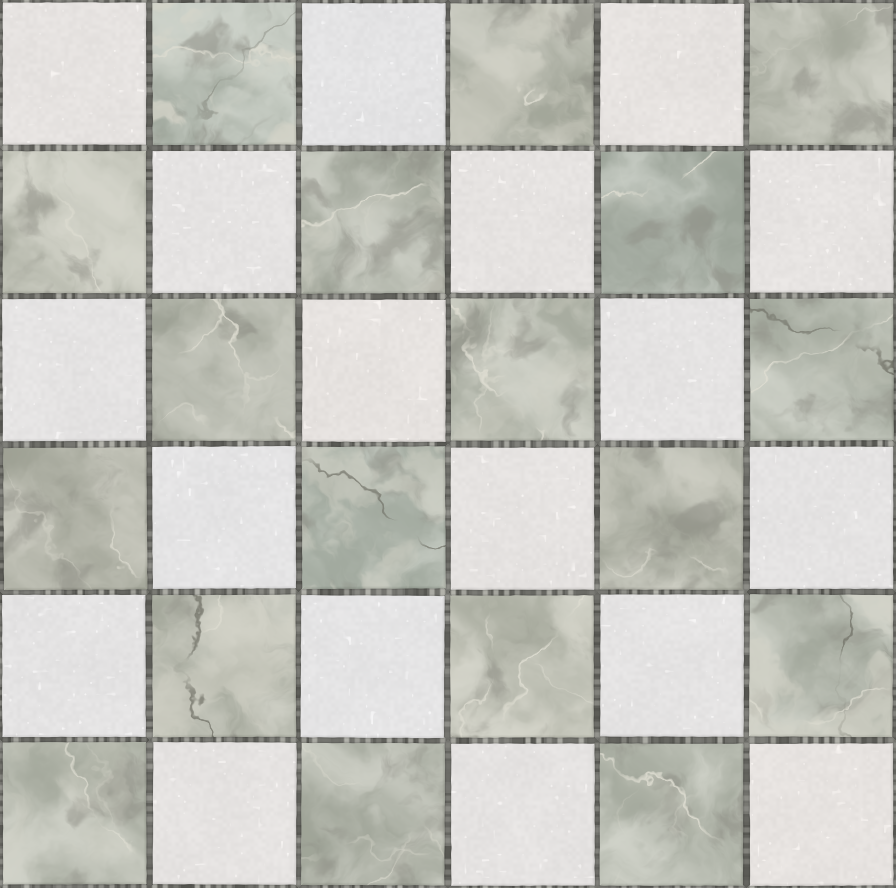
Reproduce this pattern procedurally as a Shadertoy shader.

```glsl
// Checkerboard of 6 x 6 polished stone tiles, white marble and veined green onyx,
// set with open joints on a mesh backing. Each tile seeds its own noise by its
// cell index, and joint strands are indexed modulo the grid, so the sheet wraps.

const float TILES = 6.0;
const float STRANDS = 14.0; // mesh strands per tile side

float hash(vec2 p) {
    vec3 a = fract(p.xyx * 0.1031);
    a += dot(a, a.yzx + 33.33);
    return fract((a.x + a.y) * a.z);
}

float noise(vec2 p) {
    vec2 i = floor(p), f = fract(p);
    f = f * f * (3.0 - 2.0 * f);
    return mix(mix(hash(i), hash(i + vec2(1, 0)), f.x),
               mix(hash(i + vec2(0, 1)), hash(i + vec2(1, 1)), f.x), f.y);
}

float fbm(vec2 p) {
    float sum = 0.0, amp = 0.5;
    for (int i = 0; i < 5; i++) {
        sum += amp * noise(p);
        p = mat2(1.6, 1.2, -1.2, 1.6) * p + 7.3;
        amp *= 0.5;
    }
    return sum / 0.97;
}

float boxDistance(vec2 p, vec2 halfSize) {
    vec2 d = abs(p) - halfSize;
    return length(max(d, 0.0)) + min(max(d.x, d.y), 0.0);
}

// Fine crystalline grain, faint clouding and a few bright specks
vec3 whiteMarble(vec2 f, vec2 seed) {
    vec3 col = mix(vec3(0.905, 0.888, 0.875), vec3(0.892, 0.892, 0.897), hash(seed + 2.0));
    col += 0.03 * (fbm(f * 3.0 + seed) - 0.5);
    col += 0.028 * (noise(f * 38.0 + seed) - 0.5);
    return col + 0.06 * smoothstep(0.88, 1.0, noise(f * 26.0 + seed + 50.0));
}

// Warped clouds, grey smudges, milky patches and feathered veins
vec3 greenOnyx(vec2 f, vec2 seed, float aa) {
    vec2 q = f * 2.2 + seed;
    float warp = fbm(q + 4.0);
    float cloud = fbm(q + vec2(1.8, -1.4) * warp);
    vec3 col = mix(vec3(0.635, 0.66, 0.615), vec3(0.80, 0.815, 0.78), smoothstep(0.2, 0.8, cloud));
    col += 0.055 * (hash(seed + 1.0) - 0.5);
    col.rb += vec2(0.025, -0.01) * (hash(seed + 3.0) - 0.4);

    float smudge = smoothstep(0.55, 0.78, fbm(q * 1.7 + warp * 2.0 + 9.0));
    col = mix(col, vec3(0.55, 0.55, 0.515), 0.55 * smudge);
    float richness = smoothstep(0.55, 1.0, hash(seed + 5.0));
    float milk = smoothstep(0.48, 0.68, fbm(q * 1.3 + warp * 2.5 + 21.0));
    col = mix(col, vec3(0.84, 0.835, 0.79), 0.75 * richness * milk);

    for (int i = 0; i < 3; i++) {
        vec2 key = seed + 11.0 * float(i + 1);
        float angle = 6.2832 * hash(key);
        float d = dot(f, vec2(cos(angle), sin(angle))) + 0.6 * (hash(key + 1.0) - 0.5)
                + 0.5 * (fbm(f * 3.0 + key) - 0.5);
        float strength = smoothstep(0.15, 0.8, hash(key + 2.0))
                       * smoothstep(0.25, 0.65, noise(f * 4.0 + key));
        float line = 1.0 - smoothstep(0.003, 0.009 + aa, abs(d));
        float feather = exp(-12.0 * abs(d)) * smoothstep(-aa, aa, d);
        bool dark = i == 2 && hash(key + 3.0) > 0.6;
        vec3 veinCol = dark ? vec3(0.43, 0.43, 0.39) : vec3(0.87, 0.865, 0.82);
        col = mix(col, veinCol, strength * (0.65 * line + (dark ? 0.1 : 0.3) * feather));
    }
    return col;
}

// Dark gap crossed by pale strands, brighter in the horizontal joints
vec3 meshJoint(vec2 p, vec2 f) {
    bool upright = abs(f.x) > abs(f.y);
    float along = (upright ? p.y : p.x) * STRANDS;
    float row = mod(floor((upright ? p.x : p.y) + 0.5), TILES);
    vec2 key = vec2(mod(floor(along), TILES * STRANDS), row + (upright ? 40.0 : 70.0));
    float strand = 1.0 - smoothstep(0.12, 0.36, abs(fract(along) - 0.5));
    vec3 col = vec3(0.33, 0.33, 0.31) + 0.14 * hash(key);
    float glow = hash(key + 9.0) * (upright ? 0.45 : 0.9);
    return mix(col, vec3(0.74, 0.74, 0.71), strand * glow);
}

void mainImage(out vec4 fragColor, in vec2 fragCoord) {
    vec2 p = fragCoord / iResolution.xy * TILES;
    vec2 id = floor(p), f = fract(p) - 0.5;
    vec2 seed = id * vec2(37.0, 53.0) + 17.0;
    float aa = TILES / min(iResolution.x, iResolution.y);

    // Hand-set tiles: slight shift, turn and chipped outline
    vec2 shift = 0.010 * (vec2(hash(seed + 6.0), hash(seed + 7.0)) - 0.5);
    float turn = 0.012 * (hash(seed + 8.0) - 0.5);
    vec2 local = f - shift + turn * vec2(-f.y, f.x);
    float d = boxDistance(local, vec2(0.476)) - 0.004;
    d += 0.004 * (noise(f * 22.0 + seed) - 0.5);

    bool green = mod(id.x + id.y, 2.0) < 0.5;
    vec3 stone = green ? greenOnyx(local, seed, aa) : whiteMarble(local, seed);

    // Soft worn rim, catching light at the upper left
    float rim = smoothstep(-0.022, 0.0, d);
    stone += rim * (0.035 * sign(local.y - local.x) - 0.035);

    // Tile shadow deepens the joint beside the stone
    vec3 joint = meshJoint(p, f) * mix(0.86, 1.0, smoothstep(0.0, 0.014, d));
    vec3 col = mix(stone, joint, smoothstep(-0.6 * aa, 0.6 * aa, d));
    fragColor = vec4(clamp(col, 0.0, 1.0), 1.0);
}
```
